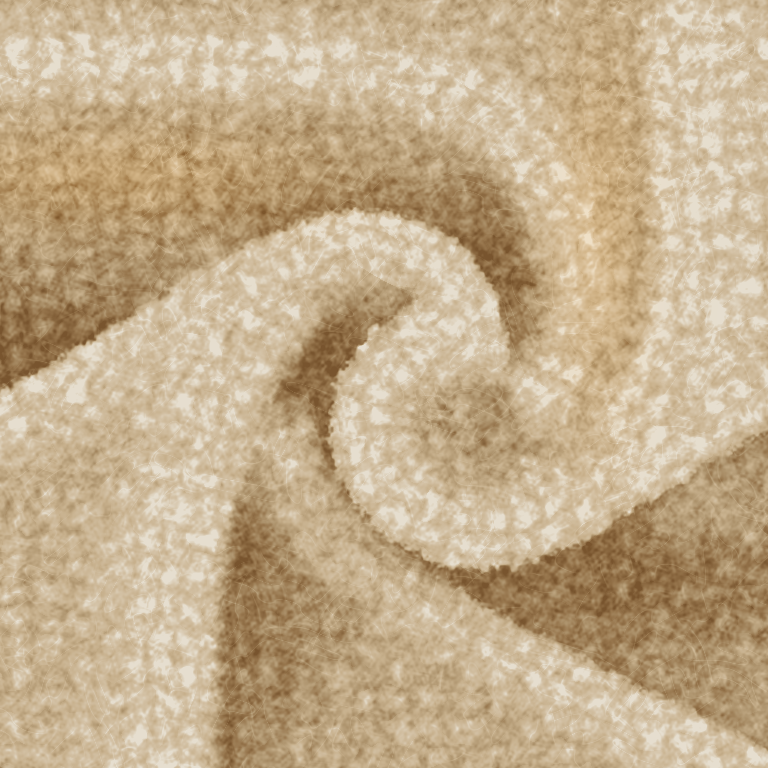
Reproduce this texture procedurally as a WebGL 2 fragment shader.

```glsl
#version 300 es
precision highp float;

uniform vec2 u_resolution;
out vec4 fragColor;

const vec3 WOOL[6] = vec3[6](
  vec3(0.47, 0.33, 0.18), vec3(0.59, 0.46, 0.30), vec3(0.69, 0.59, 0.44),
  vec3(0.78, 0.69, 0.55), vec3(0.83, 0.76, 0.65), vec3(0.90, 0.87, 0.81));

float hash(vec2 p) {
  vec3 q = fract(p.xyx * 0.1031);
  q += dot(q, q.yzx + 33.33);
  return fract((q.x + q.y) * q.z);
}

float noise(vec2 p) {
  vec2 i = floor(p), f = fract(p);
  f = f * f * (3.0 - 2.0 * f);
  return mix(mix(hash(i), hash(i + vec2(1, 0)), f.x),
             mix(hash(i + vec2(0, 1)), hash(i + vec2(1, 1)), f.x), f.y);
}

vec2 noise2(vec2 p) { return vec2(noise(p), noise(p + 19.0)) - 0.5; }

float blob(vec2 p, vec2 center, vec2 radius) {
  vec2 q = (p - center) / radius;
  return exp(-dot(q, q));
}

// Basket weave of soft, twisted yarns with knotted gaps, centred near zero
float weave(vec2 p) {
  vec2 q = p * vec2(24.0, 29.0) + 0.45 * noise2(p * 30.0) + 0.40 * noise2(p * 85.0);
  vec2 cell = floor(q), f = fract(q) - 0.5;
  bool upright = mod(cell.x + cell.y, 2.0) > 0.5;
  vec2 yarn = upright ? f.yx : f;
  float plump = exp(-dot(yarn * yarn, vec2(5.0, 13.0)));
  float twist = sin(yarn.y * 26.0 + yarn.x * 12.0 + 6.0 * hash(cell));
  float height = (upright ? 0.40 : 0.27) + 0.20 * (hash(cell + 3.0) - 0.5);
  float knots = (1.0 - plump) * (noise(p * 105.0) - 0.5);
  return plump * (height + 0.05 * twist) + 0.22 * knots - 0.16;
}

// Smooth spline: x is the length along it, y the signed distance (left positive)
vec2 alongCurve(vec2 p, vec2 path[8]) {
  vec2 nearest = vec2(0.0, 9.0), a = 0.5 * (path[0] + path[1]);
  float run = 0.0;
  for (int i = 1; i < 7; i++) {
    vec2 start = 0.5 * (path[i - 1] + path[i]);
    vec2 end = 0.5 * (path[i] + path[i + 1]);
    for (int j = 1; j <= 6; j++) {
      float t = float(j) / 6.0;
      vec2 b = mix(mix(start, path[i], t), mix(path[i], end, t), t);
      vec2 d = b - a, q = p - a;
      float h = clamp(dot(q, d) / dot(d, d), 0.0, 1.0);
      float gap = length(q - d * h);
      float turn = d.x * q.y - d.y * q.x;
      if (gap < abs(nearest.y)) nearest = vec2(run + h * length(d), turn < 0.0 ? -gap : gap);
      run += length(d);
      a = b;
    }
  }
  return nearest;
}

// Lays a rounded fold over the cloth and drops a shadow past its edge
float layFold(float tone, vec2 p, vec2 path[8], float side, float width,
              float reach, float feather, float shade) {
  vec2 f = alongCurve(p, path);
  float s = f.y * side + 0.009 * (noise(p * 70.0) + noise(p * 210.0) - 1.0);
  float fade = smoothstep(0.0, 0.06, f.x);
  float cover = fade * (1.0 - smoothstep(width - feather, width, s))
              * smoothstep(-reach, -0.2 * reach, s);
  float shadow = smoothstep(0.0, width, s) * exp(-max(s - width, 0.0) / 0.055);
  float rim = clamp(s / width, 0.0, 1.0);
  float body = 0.89 - 0.26 * rim * rim * rim - 0.13 * smoothstep(0.0, reach, -s) + 0.9 * weave(f);
  return mix(tone * (1.0 - shade * fade * shadow), body, cover);
}

// Fine fibres: streaks and thin curly hairs in several directions
float fibres(vec2 p) {
  float sum = 0.0;
  for (int i = 0; i < 4; i++) {
    p = mat2(0.6, 0.8, -0.8, 0.6) * p + 2.7;
    vec2 bent = p + 0.02 * noise2(p * 14.0);
    float line = abs(noise(bent * vec2(75.0, 28.0)) - 0.5);
    float patches = smoothstep(0.5, 0.8, noise(p * 21.0));
    sum += 0.13 * (noise(bent * vec2(260.0, 80.0)) - 0.5);
    sum += 0.10 * patches * (1.0 - smoothstep(0.0, 0.05, line));
  }
  return sum;
}

void main() {
  vec2 p = gl_FragCoord.xy / u_resolution;

  // Flat cloth with its broad hollows
  float tone = 0.66 + 0.75 * weave(p);
  tone -= 0.44 * blob(p, vec2(0.0, 0.54), vec2(0.26, 0.11));
  tone -= 0.16 * blob(p, vec2(0.25, 0.73), vec2(0.45, 0.08));
  tone -= 0.36 * blob(p, vec2(0.64, 0.64), vec2(0.08, 0.12));
  tone -= 0.24 * blob(p, vec2(0.43, 0.55), vec2(0.07, 0.09));
  tone -= 0.40 * blob(p, vec2(0.86, 0.25), vec2(0.28, 0.12));
  tone -= 0.24 * blob(p, vec2(0.35, 0.20), vec2(0.10, 0.20));
  tone -= 0.20 * blob(p, vec2(0.63, 0.45), vec2(0.08, 0.06));

  // Upper sweep, right panel, arch, left lobe, lower ridge, central swirl
  tone = layFold(tone, p, vec2[8](vec2(0.60, 0.44), vec2(0.71, 0.48), vec2(0.77, 0.60), vec2(0.74, 0.73),
    vec2(0.66, 0.86), vec2(0.52, 0.915), vec2(0.26, 0.925), vec2(-0.2, 0.93)), 1.0, 0.085, 0.08, 0.06, 0.12);
  tone = layFold(tone, p, vec2[8](vec2(0.72, 0.40), vec2(0.81, 0.43), vec2(0.86, 0.52), vec2(0.885, 0.62),
    vec2(0.89, 0.72), vec2(0.88, 0.82), vec2(0.875, 0.92), vec2(0.87, 1.2)), 1.0, 0.055, 0.27, 0.03, 0.14);
  tone = layFold(tone, p, vec2[8](vec2(0.63, 0.42), vec2(0.635, 0.56), vec2(0.60, 0.65), vec2(0.51, 0.70),
    vec2(0.40, 0.69), vec2(0.29, 0.63), vec2(0.14, 0.535), vec2(-0.15, 0.37)), -1.0, 0.035, 0.13, 0.01, 0.46);
  tone = layFold(tone, p, vec2[8](vec2(0.45, 0.70), vec2(0.36, 0.60), vec2(0.295, 0.48), vec2(0.255, 0.36),
    vec2(0.235, 0.24), vec2(0.23, 0.12), vec2(0.23, 0.0), vec2(0.23, -0.2)), 1.0, 0.07, 0.19, 0.035, 0.62);
  tone = layFold(tone, p, vec2[8](vec2(0.365, 0.57), vec2(0.38, 0.42), vec2(0.42, 0.34), vec2(0.51, 0.25),
    vec2(0.64, 0.165), vec2(0.79, 0.09), vec2(0.95, 0.01), vec2(1.2, -0.1)), 1.0, 0.04, 0.10, 0.01, 0.42);
  tone = layFold(tone, p, vec2[8](vec2(0.59, 0.69), vec2(0.595, 0.58), vec2(0.485, 0.52), vec2(0.465, 0.41),
    vec2(0.55, 0.31), vec2(0.69, 0.30), vec2(0.885, 0.43), vec2(1.2, 0.6)), -1.0, 0.05, 0.10, 0.01, 0.52);

  // Wool fuzz and stray hairs
  tone += 0.16 * (noise(p * 90.0) - 0.5) + 0.14 * (noise(p * 250.0) - 0.5) + fibres(p) - 0.02;

  // Tone to wool colour, with warm reflected light
  float ramp = clamp(tone, 0.0, 1.0) * 5.0;
  int shelf = min(int(ramp), 4);
  vec3 color = mix(WOOL[shelf], WOOL[shelf + 1], ramp - float(shelf));
  float warmth = blob(p, vec2(0.78, 0.70), vec2(0.07, 0.25)) + blob(p, vec2(0.15, 0.77), vec2(0.28, 0.07));
  fragColor = vec4(color + warmth * vec3(0.04, 0.01, -0.03), 1.0);
}
```
